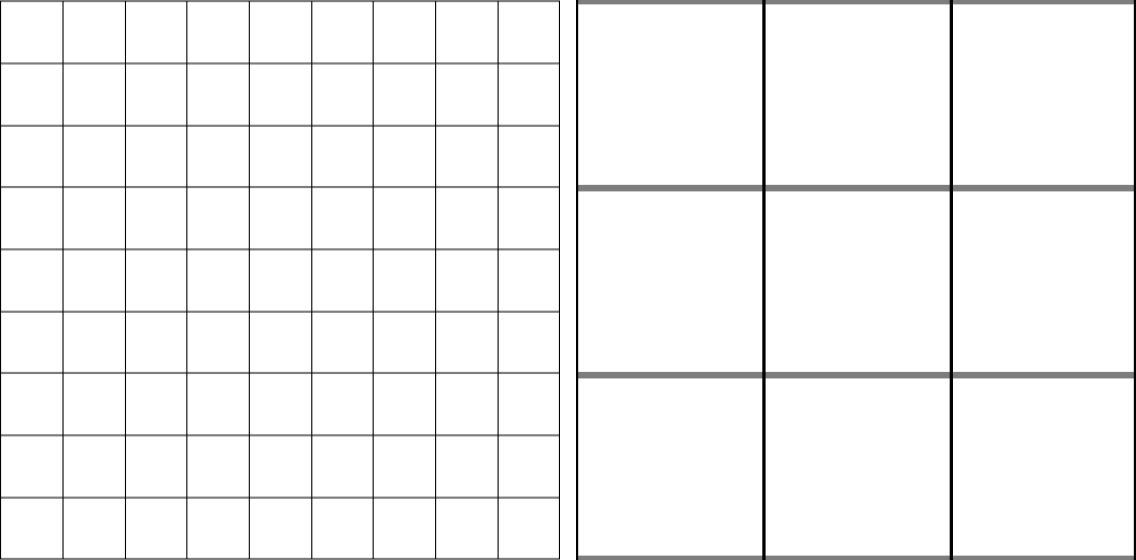
Left, the full canvas; right, a detail of the centre.
Reproduce this pattern procedurally as a WebGL 2 fragment shader.

```glsl
#version 300 es
precision highp float;
// Ruled grid of 9 by 9 white cells: thin black uprights over wider grey
// horizontals. Each rule is an interval snapped to a fine lattice, which makes
// cell sizes vary slightly; exact box coverage smooths the edges.

uniform vec2 u_resolution;
out vec4 fragColor;

const int   CELLS         = 9;                  // repeats across and down
const vec2  LATTICE       = vec2(511.0, 512.0); // snapping steps across, down
const float GRID_SPAN     = 510.0;              // first to last rule, in steps
const float SNAP_BIAS     = 0.9;                // pushes fractions upward
const float UPRIGHT_WIDTH = 1.0;                // in steps
const float LEVEL_WIDTH   = 2.0;                // in steps
const vec2  UPRIGHT_ENDS  = vec2(1.0, 511.0);   // top and bottom, in steps

const vec3 PAPER       = vec3(1.0);
const vec3 UPRIGHT_INK = vec3(0.0);
const vec3 LEVEL_INK   = vec3(0.49);

// Fraction of a pixel-wide box around p that lies between start and end.
float coverage(float p, float pixel, float start, float end) {
    float overlap = min(end, p + 0.5 * pixel) - max(start, p - 0.5 * pixel);
    return clamp(overlap / pixel, 0.0, 1.0);
}

// Combined coverage of all parallel rules along one axis.
float rules(float p, float pixel, float width) {
    float pitch = GRID_SPAN / float(CELLS);
    float ink = 0.0;
    for (int i = 0; i <= CELLS; i++) {
        float start = floor(float(i) * pitch + SNAP_BIAS);
        ink += coverage(p, pixel, start, start + width);
    }
    return min(ink, 1.0);
}

void main() {
    // Lattice coordinates, with y measured down from the top edge.
    vec2 pixel = LATTICE / u_resolution;
    vec2 p = gl_FragCoord.xy * pixel;
    p.y = LATTICE.y - p.y;

    float level = rules(p.y, pixel.y, LEVEL_WIDTH);
    float upright = rules(p.x, pixel.x, UPRIGHT_WIDTH)
                  * coverage(p.y, pixel.y, UPRIGHT_ENDS.x, UPRIGHT_ENDS.y);

    // Uprights lie over the horizontals.
    vec3 color = mix(PAPER, LEVEL_INK, level);
    color = mix(color, UPRIGHT_INK, upright);
    fragColor = vec4(color, 1.0);
}
```
